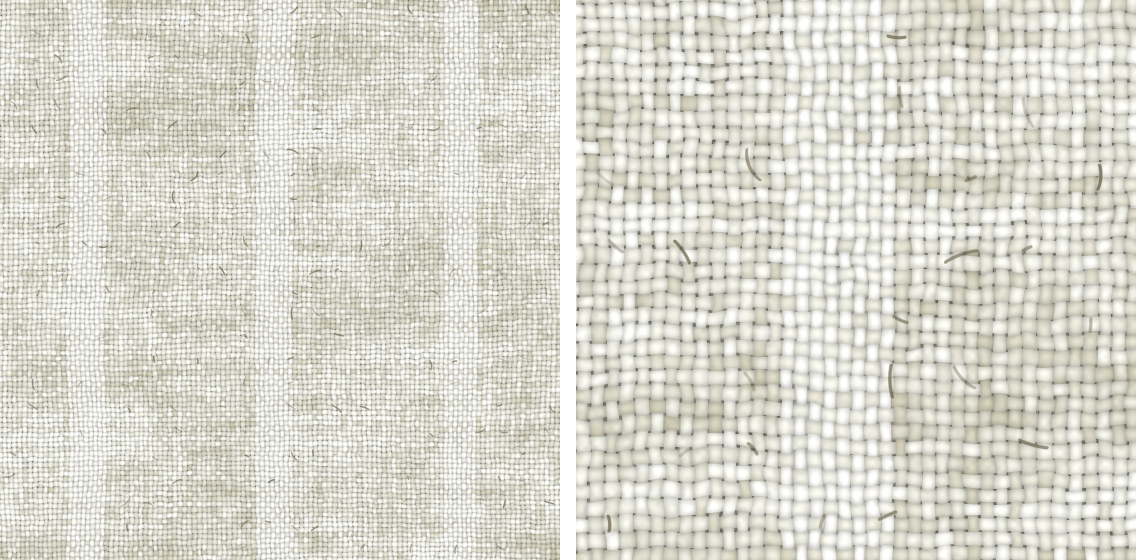
Left, the full canvas; right, a detail of the centre.
This texture is drawn by a Shadertoy shader. Its source:

```glsl
// Plain-woven natural linen with three white vertical warp stripes, slubs and stray fibres.

const vec2  THREADS       = vec2(116.0, 108.0); // warp threads across, weft threads down
const float STRIPES       = 3.0;                // stripe repeats across
const float STRIPE_CENTRE = 0.156;              // x of the first stripe
const float STRIPE_HALF   = 0.031;              // half width of a stripe
const float HALF_WIDTH    = 0.415;              // thread half width, in thread spacings
const float WIDTH_VARY    = 0.13;
const float FIBRE_GRID    = 24.0;               // stray fibre cells per side
const float FIBRE_CHANCE  = 0.30;
const int   SAMPLES       = 2;                  // supersamples per axis

const vec3 PALE   = vec3(1.00, 0.998, 0.965);
const vec3 STRAW  = vec3(0.83, 0.815, 0.725);
const vec3 WHITE  = vec3(1.04, 1.04, 1.03);
const vec3 SHADOW = vec3(0.38, 0.37, 0.32);
const vec3 FIBRE  = vec3(0.40, 0.37, 0.27);

float hash(vec2 p) {
    vec3 q = fract(p.xyx * 0.1031);
    q += dot(q, q.yzx + 33.33);
    return fract((q.x + q.y) * q.z);
}

float noise(vec2 p) {
    vec2 i = floor(p), f = fract(p);
    f = f * f * (3.0 - 2.0 * f);
    return mix(mix(hash(i), hash(i + vec2(1, 0)), f.x),
               mix(hash(i + vec2(0, 1)), hash(i + vec2(1, 1)), f.x), f.y);
}

// Noise in the range -0.5 to 0.5
float vary(vec2 p) { return noise(p) - 0.5; }

// Natural flax colour, streaked along one thread
vec3 flax(float id, float along, float cloud) {
    float tone = 0.70 + cloud
               + 0.60 * vary(vec2(along * 24.0, id))
               + 0.65 * vary(vec2(along * 105.0, id + 31.0))
               + 0.40 * (hash(vec2(id, 7.0)) - 0.5);
    return mix(STRAW, PALE, clamp(tone, -0.35, 1.2));
}

float threadWidth(float id, float along) {
    return HALF_WIDTH + WIDTH_VARY * vary(vec2(along * 45.0, id + 57.0));
}

// Distance from x to the nearest stripe centre
float stripeDistance(float x) {
    return abs(fract((x - STRIPE_CENTRE) * STRIPES + 0.5) - 0.5) / STRIPES;
}

// Coverage of short curved fibres, one at most in each grid cell
float strayFibres(vec2 uv, float pixel) {
    vec2 g = uv * FIBRE_GRID, cell = floor(g);
    float angle = 6.2832 * hash(cell + 3.0);
    vec2 centre = 0.35 + 0.3 * vec2(hash(cell + 11.0), hash(cell + 23.0));
    vec2 d = mat2(cos(angle), sin(angle), -sin(angle), cos(angle)) * (fract(g) - centre);
    d.y += 3.0 * (hash(cell + 41.0) - 0.5) * d.x * d.x;
    float reach = mix(0.06, 0.24, hash(cell + 53.0));
    float dist = length(vec2(max(abs(d.x) - reach, 0.0), d.y));
    float aa = pixel * FIBRE_GRID;
    float present = step(hash(cell + 67.0), FIBRE_CHANCE);
    return present * mix(0.2, 0.75, hash(cell + 71.0)) * (1.0 - smoothstep(0.015, 0.025 + aa, dist));
}

vec3 cloth(vec2 uv, float pixel) {
    // Uneven thread paths
    vec2 p = uv * THREADS;
    p.x += 1.1 * vary(uv * vec2(7.0, 5.0)) + 0.35 * vary(uv * vec2(50.0, 70.0));
    p.y += 1.3 * vary(uv * vec2(5.0, 7.0) + 40.0) + 0.35 * vary(uv * vec2(70.0, 50.0) + 90.0);
    vec2 cell = floor(p), q = fract(p) - 0.5;
    float weftId = cell.y + 300.0;

    // Thread colours; only warp threads form the stripes
    float cloud = 0.55 * vary(uv * vec2(5.0, 9.0) + 17.0) + 0.45 * vary(uv * vec2(16.0, 32.0));
    float warpX = (cell.x + 0.5) / THREADS.x;
    float ragged = 0.010 * (hash(vec2(cell.x, 19.0)) - 0.5);
    float striped = step(stripeDistance(warpX) + ragged, STRIPE_HALF);
    float glow = 1.0 - smoothstep(0.75, 1.15, stripeDistance(uv.x) / STRIPE_HALF);
    vec3 warp = flax(cell.x, uv.y, cloud);
    warp = mix(warp, WHITE + 0.06 * (warp - PALE), 0.95 * striped);
    vec3 weft = mix(flax(weftId, uv.x, cloud), PALE, 0.45 * glow);

    // Over-and-under order alternates like a chequerboard
    bool warpOver = mod(cell.x + cell.y, 2.0) < 0.5;
    vec2 width = vec2(threadWidth(cell.x, uv.y), threadWidth(weftId, uv.x));
    vec2 aa = 0.5 * pixel * THREADS;
    vec2 cover = 1.0 - smoothstep(width - aa, width + aa, abs(q));
    vec2 rounding = 1.0 - 0.15 * min(q * q / (width * width), 1.5);
    vec2 crown = 1.0 - 0.5 * q.yx * q.yx;
    vec3 warpLit = warp * rounding.x, weftLit = weft * rounding.y;

    // Hole, then lower thread in shade, then upper thread
    vec3 col = mix(SHADOW, PALE, 0.25 * glow + 0.35 * hash(cell + 131.0));
    col = mix(col, 0.84 * (warpOver ? weftLit : warpLit), warpOver ? cover.y : cover.x);
    col = mix(col, warpOver ? warpLit * crown.x : weftLit * crown.y, warpOver ? cover.x : cover.y);

    // Fine fibre grain
    col *= 1.0 + 0.07 * vary(uv * 330.0);
    return mix(col, FIBRE, strayFibres(uv, pixel));
}

void mainImage(out vec4 fragColor, in vec2 fragCoord) {
    float pixel = 1.0 / min(iResolution.x, iResolution.y);
    vec3 sum = vec3(0.0);
    for (int j = 0; j < SAMPLES; j++)
        for (int i = 0; i < SAMPLES; i++) {
            vec2 offset = (vec2(i, j) + 0.5) / float(SAMPLES) - 0.5;
            sum += clamp(cloth((fragCoord + offset) / iResolution.xy, pixel / float(SAMPLES)), 0.0, 1.0);
        }
    fragColor = vec4(sum / float(SAMPLES * SAMPLES), 1.0);
}
```
